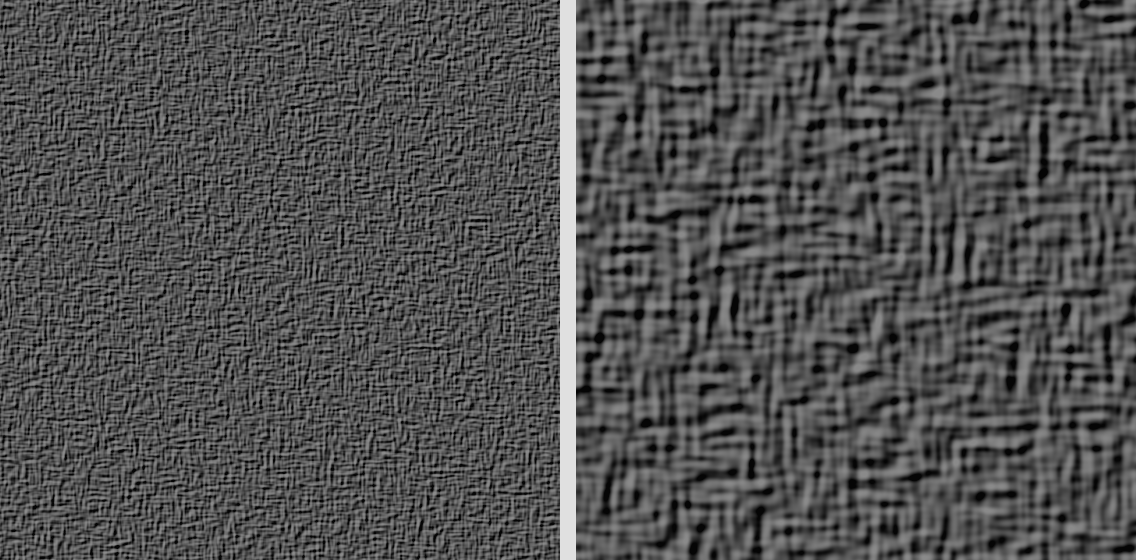
Left, the full canvas; right, a detail of the centre.
Give the GLSL for this texture, as a Shadertoy shader.

```glsl
const float RELIEF_STEP = 0.0022;
const float RELIEF_GAIN = 2.8;
const float BASE_GRAY = 0.326;

// Random unit vector for a lattice cell
vec2 cellGradient(vec2 cell, uint seed) {
    uvec2 q = uvec2(ivec2(cell));
    uint h = q.x * 1597u ^ q.y * 51749u ^ seed * 7919u;
    h = (h ^ (h >> 15)) * 73244475u;
    h = (h ^ (h >> 16)) * 73244475u;
    h ^= h >> 16;
    float angle = float(h & 65535u) / 65536.0 * 6.28319;
    return vec2(cos(angle), sin(angle));
}

float gradientNoise(vec2 p, uint seed) {
    vec2 cell = floor(p);
    vec2 f = p - cell;
    vec2 u = f * f * f * (f * (f * 6.0 - 15.0) + 10.0);
    vec2 right = vec2(1, 0);
    vec2 up = vec2(0, 1);
    float a = dot(cellGradient(cell, seed), f);
    float b = dot(cellGradient(cell + right, seed), f - right);
    float c = dot(cellGradient(cell + up, seed), f - up);
    float d = dot(cellGradient(cell + 1.0, seed), f - 1.0);
    return mix(mix(a, b, u.x), mix(c, d, u.x), u.y);
}

// Threads run along the second axis of p
float threads(vec2 p, uint seed) {
    return gradientNoise(p * vec2(158, 47) + 0.3, seed)
         + gradientNoise(p * vec2(112, 41) + 7.6, seed + 1u);
}

// Crossed threads, with patches where one direction dominates, and grain
float weaveHeight(vec2 p) {
    vec2 wobble = vec2(gradientNoise(p * 60.0, 1u), gradientNoise(p * 60.0, 2u));
    vec2 q = p + 0.0014 * wobble;
    float balance = 0.785 + 1.2 * gradientNoise(p * 30.0, 3u);
    float upright = threads(q, 11u) * cos(balance);
    float level = threads(q.yx, 21u) * sin(balance);
    return 1.414 * (upright + level) + 0.6 * gradientNoise(p * 125.0, 31u);
}

// Height difference along the light direction
float reliefSlope(vec2 p, vec2 lightDirection, float stepSize) {
    vec2 offset = 0.5 * stepSize * lightDirection;
    return weaveHeight(p - offset) - weaveHeight(p + offset);
}

// Soft highlights and deep, narrow shadows
float shadeRelief(float slope) {
    float s = clamp(slope, -2.8, 2.8);
    return clamp(BASE_GRAY + 0.11 * s - 0.012 * s * s, 0.02, 0.58);
}

void mainImage(out vec4 fragColor, in vec2 fragCoord) {
    vec2 uv = fragCoord / iResolution.y;
    float slope = reliefSlope(uv, vec2(-1, 1), RELIEF_STEP);
    fragColor = vec4(vec3(shadeRelief(RELIEF_GAIN * slope)), 1.0);
}
```
